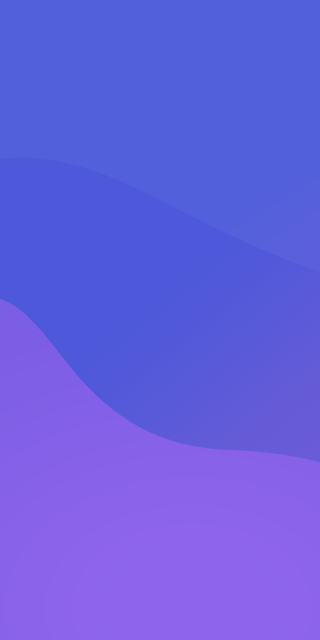
A WebGL 1 fragment shader for this background:

```glsl
precision highp float;
uniform vec2 u_resolution;

// Cubic through two knots (x, y, slope), extended past its ends
float curve(float x, vec3 a, vec3 b) {
  float w = b.x - a.x;
  float t = (x - a.x) / w;
  float s = 1.0 - t;
  float ends = a.y * (1.0 + 2.0 * t) * s * s + b.y * t * t * (3.0 - 2.0 * t);
  return ends + w * t * s * (a.z * s - b.z * t);
}

// Depth of the upper wave below the top
float upperWave(float x) {
  vec3 middle = vec3(0.5, 0.3125, 0.258);
  return x < middle.x
    ? curve(x, vec3(0.0, 0.2487, -0.07), middle)
    : curve(x, middle, vec3(1.0, 0.4245, 0.165));
}

// Depth of the lower wave below the top
float lowerWave(float x) {
  vec3 steep = vec3(0.2083, 0.5664, 0.64);
  vec3 shelf = vec3(0.7083, 0.7027, 0.025);
  if (x < steep.x) return curve(x, vec3(0.0, 0.4674, 0.12), steep);
  if (x < shelf.x) return curve(x, steep, shelf);
  return curve(x, shelf, vec3(1.0, 0.7227, 0.14));
}

void main() {
  vec2 uv = gl_FragCoord.xy / u_resolution;
  float x = uv.x;
  float depth = 1.0 - uv.y;
  float soft = 0.9 / u_resolution.y;

  // Sky with a faint violet lift toward the right
  vec3 sky = mix(vec3(0.325, 0.376, 0.859), vec3(0.363, 0.374, 0.863),
                 smoothstep(0.52, 0.74, depth + 0.3 * x));

  // Blue band, warming diagonally to the lower right
  vec3 band = mix(vec3(0.302, 0.349, 0.855), vec3(0.414, 0.359, 0.841),
                  smoothstep(0.62, 1.12, depth + 0.4 * x));

  // Violet foreground with a broad glow near the bottom
  float glow = length(vec2((x - 0.6) * 0.35, depth - 0.95));
  vec3 violet = mix(vec3(0.557, 0.392, 0.925), vec3(0.478, 0.367, 0.892),
                    smoothstep(0.05, 0.55, glow));

  // Layers from back to front
  vec3 color = mix(sky, band, smoothstep(-soft, soft, depth - upperWave(x)));
  color = mix(color, violet, smoothstep(-soft, soft, depth - lowerWave(x)));
  gl_FragColor = vec4(color, 1.0);
}
```
